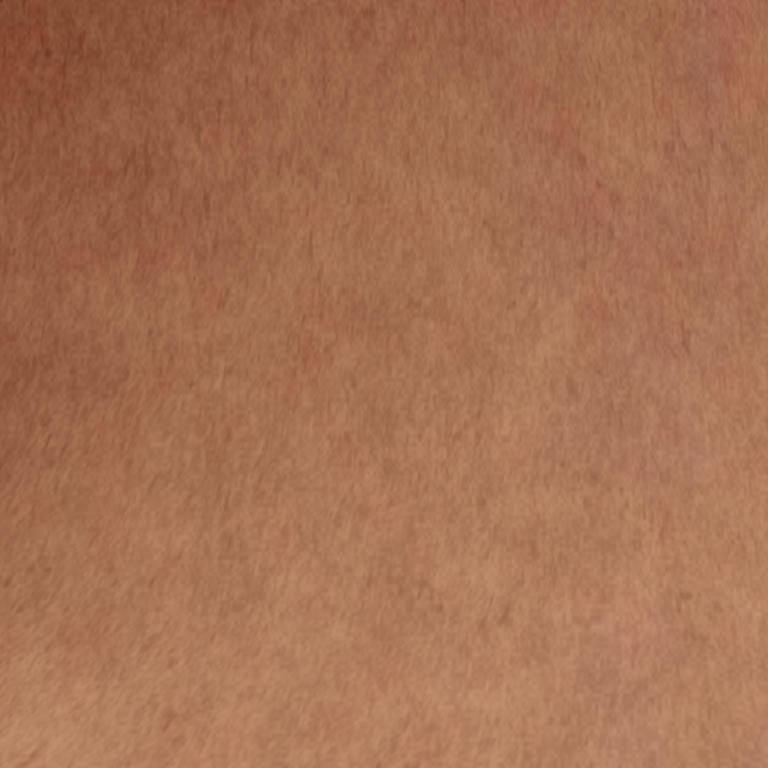
Give the GLSL for this texture, as a WebGL 2 fragment shader.

```glsl
#version 300 es
precision highp float;

uniform vec2 u_resolution;
out vec4 fragColor;

// Tones
const vec3 SHADE_COLOR = vec3(0.520, 0.308, 0.208);
const vec3 LIGHT_COLOR = vec3(0.728, 0.528, 0.400);
const vec3 FLUSH_TINT = vec3(0.008, -0.018, -0.010);
const vec3 COOL_TINT = vec3(-0.006, -0.006, 0.016);

// Lighting
const float BASE_TONE = 0.92;
const float TOP_FALLOFF = 0.54;
const float LEFT_FALLOFF = 0.40;
const float RIGHT_LIFT = 0.16;

// Surface detail
const float MOTTLE_SCALE = 10.0;
const float MOTTLE_AMOUNT = 0.28;
const float BLOTCH_SCALE = 30.0;
const float BLOTCH_AMOUNT = 0.26;
const vec2 FIBRE_SCALE = vec2(190.0, 66.0);
const float FIBRE_AMOUNT = 0.23;
const vec2 GRAIN_SCALE = vec2(290.0, 190.0);
const float GRAIN_AMOUNT = 0.24;
const vec2 FLECK_SCALE = vec2(140.0, 58.0);
const float FLECK_AMOUNT = 0.20;

float hash(vec2 cell) {
    uvec2 q = uvec2(ivec2(cell)) * uvec2(1597334673u, 3812015801u);
    uint h = (q.x ^ q.y) * 1597334673u;
    h = (h ^ (h >> 15)) * 2246822519u;
    return float((h ^ (h >> 13)) >> 8) / 16777216.0;
}

float valueNoise(vec2 p) {
    vec2 cell = floor(p);
    vec2 f = fract(p);
    f = f * f * (3.0 - 2.0 * f);
    float low = mix(hash(cell), hash(cell + vec2(1.0, 0.0)), f.x);
    float high = mix(hash(cell + vec2(0.0, 1.0)), hash(cell + 1.0), f.x);
    return mix(low, high, f.y);
}

// Fractal sum centred on zero
float fbm(vec2 p) {
    float sum = 0.0;
    float weight = 0.5;
    for (int i = 0; i < 4; i++) {
        sum += weight * (valueNoise(p) - 0.5);
        p = mat2(1.6, 1.2, -1.2, 1.6) * p + 17.3;
        weight *= 0.5;
    }
    return sum;
}

// Broad light: dim at the top left, bright toward the bottom right
float lighting(vec2 p) {
    float left = pow(1.0 - p.x, 3.0) * smoothstep(-0.05, 0.5, p.y);
    return BASE_TONE - TOP_FALLOFF * pow(p.y, 1.3)
        - LEFT_FALLOFF * left + RIGHT_LIFT * p.x * p.x * p.y;
}

// Bends the fibres: upright above, slanted at the lower left
vec2 fibreSpace(vec2 p) {
    float slant = 0.24 * (1.0 - p.y) * (1.0 - p.y) * (1.0 - p.x);
    float lean = 0.10 * p.x * p.x * p.y;
    float waver = 0.010 * valueNoise(p * 16.0 + 5.0);
    return vec2(p.x + slant + lean + waver, p.y);
}

void main() {
    vec2 p = gl_FragCoord.xy / u_resolution;
    vec2 flow = fibreSpace(p);

    // Soft uneven patches
    float mottle = fbm(p * MOTTLE_SCALE + 31.0);
    float blotch = fbm(flow * vec2(BLOTCH_SCALE, BLOTCH_SCALE * 0.8) + 63.0);
    float tone = lighting(p) + MOTTLE_AMOUNT * mottle + BLOTCH_AMOUNT * blotch;

    // Fine directional fibres and grain
    float fibre = valueNoise(flow * FIBRE_SCALE + 11.0) - 0.5;
    float grain = valueNoise(flow * GRAIN_SCALE + 47.0) - 0.5;
    tone += FIBRE_AMOUNT * fibre + GRAIN_AMOUNT * grain;

    // Sparse dark flecks, gathered in patches
    float fleck = smoothstep(0.66, 0.96, valueNoise(flow * FLECK_SCALE + 83.0));
    float gather = smoothstep(0.35, 0.75, valueNoise(p * 18.0 + 7.0));
    tone -= FLECK_AMOUNT * fleck * (0.3 + 0.7 * gather);

    // Reddish and cool colour drift
    vec3 color = mix(SHADE_COLOR, LIGHT_COLOR, tone);
    float flush = smoothstep(-0.02, 0.30, fbm(p * vec2(22.0, 18.0) + 97.0));
    float cool = smoothstep(-0.05, 0.25, fbm(p * vec2(12.0, 7.0) + 139.0));
    color += FLUSH_TINT * flush * (0.5 + 0.7 * p.y);
    color += COOL_TINT * cool * smoothstep(0.4, 1.0, p.x);

    fragColor = vec4(clamp(color, 0.0, 1.0), 1.0);
}
```
